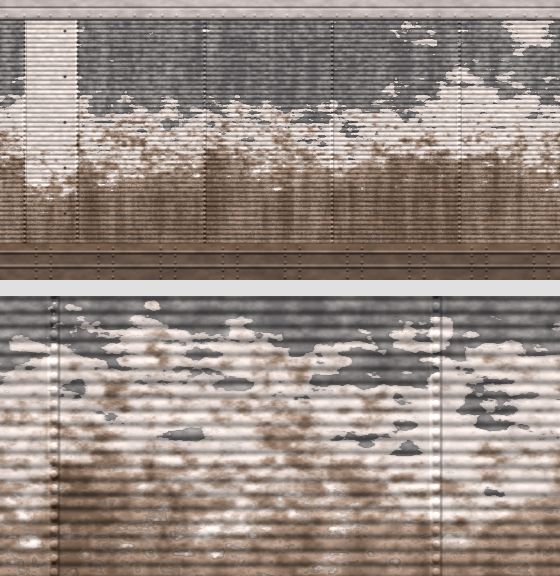
Top: the whole. Bottom: its middle third, enlarged.
This texture is drawn by a Shadertoy shader. Its source:

```glsl
// Weathered corrugated metal siding: riveted panels, peeling grey paint, rust-brown grime.

const float RIDGES = 48.0;           // corrugations between the rails
const float WALL_BOTTOM = 0.130;
const float WALL_TOP = 0.930;
const float FIRST_SEAM = 0.138;      // panel joints, as fractions of the width
const float PANEL_WIDTH = 0.2275;
const int SEAMS = 4;
const float STRIP_LEFT = 0.044;      // narrow unpainted panel
const float PAINT_EDGE = 0.590;      // lowest height of the grey paint
const float PAINT_RISE = 0.08;       // how far that edge climbs to the right
const float GRIME_LOW = 0.27;        // fully brown below
const float GRIME_HIGH = 0.59;       // clean above
const float RIVET_RADIUS = 0.0042;
const float RAIL_RIVETS = 36.0;
const float GIRDER_GROUPS = 9.0;

const vec3 PRIMER = vec3(0.86, 0.815, 0.795);
const vec3 PAINT = vec3(0.43, 0.415, 0.42);
const vec3 PAINT_FADED = vec3(0.60, 0.585, 0.575);
const vec3 TAN = vec3(0.66, 0.565, 0.50);
const vec3 BROWN = vec3(0.45, 0.36, 0.295);
const vec3 RAIL = vec3(0.81, 0.76, 0.745);
const vec3 GIRDER = vec3(0.39, 0.32, 0.275);

float hash(vec2 c) {
    vec3 r = fract(c.xyx * 0.1031);
    r += dot(r, r.yzx + 33.33);
    return fract((r.x + r.y) * r.z);
}

// Value noise that wraps across the width; cells = counts across and down.
float noise(vec2 p, vec2 cells) {
    vec2 g = p * cells, i = floor(g), f = g - i;
    f = f * f * (3.0 - 2.0 * f);
    float x0 = mod(i.x, cells.x), x1 = mod(i.x + 1.0, cells.x);
    return mix(mix(hash(vec2(x0, i.y)), hash(vec2(x1, i.y)), f.x),
               mix(hash(vec2(x0, i.y + 1.0)), hash(vec2(x1, i.y + 1.0)), f.x), f.y);
}

float fbm(vec2 p, vec2 cells) {
    float sum = 0.0, amp = 0.5;
    for (int i = 0; i < 5; i++) {
        sum += amp * noise(p + vec2(0.0, float(i) * 3.0), cells);
        cells *= 2.0;
        amp *= 0.5;
    }
    return sum / 0.97;
}

// Soft line, d = distance from its centre.
float line(float d, float halfWidth) {
    float pixel = 1.0 / iResolution.y;
    return 1.0 - smoothstep(halfWidth - pixel, halfWidth + pixel, abs(d));
}

// Signed light of a domed rivet head and the shadow below it.
float rivet(vec2 d, float radius) {
    float head = line(length(d), radius);
    float shadow = 1.0 - smoothstep(radius * 0.6, radius * 1.8, length(d + vec2(0.0, radius * 0.8)));
    return head * (0.08 + 0.25 * d.y / radius) - 0.25 * shadow * (1.0 - head);
}

vec3 wall(vec2 p, float aspect) {
    float row = (p.y - WALL_BOTTOM) / (WALL_TOP - WALL_BOTTOM) * RIDGES;
    float pitch = (WALL_TOP - WALL_BOTTOM) / RIDGES;
    float groove = pow(0.5 + 0.5 * cos(6.2832 * row), 2.0);
    float crest = 0.5 + 0.5 * cos(6.2832 * (row - 0.62));
    float strip = step(STRIP_LEFT, p.x) * step(p.x, FIRST_SEAM);

    // Signed distance to the nearest panel joint
    float seam = p.x - STRIP_LEFT;
    for (int k = 0; k < SEAMS; k++) {
        float d = p.x - FIRST_SEAM - float(k) * PANEL_WIDTH;
        if (abs(d) < abs(seam)) seam = d;
    }

    float broad = fbm(p, vec2(7.0, 5.0)) - 0.5;
    float rough = fbm(p + vec2(0.0, 7.0), vec2(40.0, 46.0)) - 0.5;
    float fine = fbm(p + vec2(0.0, 11.0), vec2(130.0, 100.0)) - 0.5;
    float streak = fbm(p + vec2(0.0, 5.0), vec2(70.0, 4.0)) - 0.5;

    // Grime gathers towards the bottom
    float height = p.y + 0.24 * broad + 0.32 * rough + 0.26 * fine + 0.12 * streak + 0.09 * strip;
    float grime = 1.0 - smoothstep(GRIME_LOW, GRIME_HIGH, height);
    vec3 dirt = mix(BROWN, TAN, clamp(0.36 + 1.5 * streak + 1.0 * broad + 1.0 * fine, 0.0, 1.0));
    vec3 color = mix(PRIMER, TAN, smoothstep(0.0, 0.5, grime));
    color = mix(color, dirt, smoothstep(0.3, 0.9, grime));
    float pits = smoothstep(0.08, 0.16, fine + 0.4 * rough) * smoothstep(0.05, 0.4, grime);
    color *= 1.0 - 0.24 * pits;

    // Grey paint, peeled along its lower edge, at joints and in upper right patches
    float rise = smoothstep(0.55, 0.80, p.x) + step(p.x, STRIP_LEFT);
    float patches = exp(-pow((p.y - 0.88) / 0.075, 2.0)) * smoothstep(0.62, 0.69, p.x)
                  * smoothstep(-0.3, 0.8, cos(6.2832 * (p.x - 0.74) / 0.21));
    float cover = min((p.y - PAINT_EDGE - PAINT_RISE * rise) * 8.0, 1.0) + 1.7 * broad + 2.5 * rough
                + 0.8 * fine + 0.15 * groove - 1.25 * patches - 3.0 * strip
                - 0.45 * exp(-abs(seam) * 90.0);
    float painted = smoothstep(-0.06, 0.06, cover);
    vec3 paint = mix(PAINT, PAINT_FADED, clamp(0.36 + 1.5 * streak + 1.4 * fine - 0.8 * broad, 0.0, 1.0));
    color = mix(color, paint, painted);
    color *= 1.0 - 0.07 * line(cover + 0.08, 0.05);

    // Ridge light, joints and rivets
    float depth = mix(0.26, 0.40, max(painted, grime));
    color *= 0.97 + 0.15 * crest - depth * groove + 0.06 * (hash(vec2(floor(row), 3.0)) - 0.5);
    color *= 1.0 + 0.25 * fine;
    float across = seam * aspect;
    color *= 1.0 - 0.25 * line(across - 0.006, 0.0015) + 0.10 * line(across + 0.006, 0.002);
    color += 0.7 * rivet(vec2(across, (fract(row) - 0.5) * pitch), RIVET_RADIUS);

    // Bolt holes down the narrow panel
    vec2 hole = vec2((p.x - 0.116) * aspect, (fract((p.y - 0.237) / 0.163 + 0.5) - 0.5) * 0.163);
    return mix(color, BROWN * 0.4, 0.85 * line(length(hole), 0.005) * strip);
}

vec3 topRail(vec2 p, float aspect) {
    vec3 color = RAIL * (0.95 + 0.25 * (fbm(p, vec2(60.0, 50.0)) - 0.5));
    color *= 1.0 - 0.45 * line(p.y - 0.974, 0.003) - 0.25 * line(p.y - 0.937, 0.002);
    color += 0.10 * line(p.y - 0.967, 0.003);
    float cell = p.x * RAIL_RIVETS;
    float offset = fract(cell) - 0.5 + 0.5 * (hash(vec2(floor(cell), 9.0)) - 0.5);
    return color + 0.7 * rivet(vec2(offset / RAIL_RIVETS * aspect, p.y - 0.946), RIVET_RADIUS);
}

vec3 girder(vec2 p, float aspect) {
    vec3 color = mix(GIRDER, BROWN, smoothstep(0.097, 0.101, p.y));
    color *= 1.0 + 0.4 * (fbm(p, vec2(50.0, 40.0)) - 0.5);
    color *= 1.0 - 0.5 * line(p.y - 0.094, 0.004) - 0.5 * line(p.y - 0.043, 0.004);
    color += 0.17 * line(p.y - 0.102, 0.003) + 0.14 * line(p.y - 0.052, 0.004);
    // Paired rivet columns
    float x = abs(fract(p.x * GIRDER_GROUPS - 0.2) - 0.5) / GIRDER_GROUPS - 0.013;
    float y = (fract(p.y / 0.026 + 0.1) - 0.5) * 0.026;
    return color + 0.6 * rivet(vec2(x * aspect, y), RIVET_RADIUS);
}

void mainImage(out vec4 fragColor, in vec2 fragCoord) {
    vec2 p = fragCoord / iResolution.xy;
    float aspect = iResolution.x / iResolution.y, pixel = 1.0 / iResolution.y;
    vec3 color = mix(girder(p, aspect), wall(p, aspect), smoothstep(-pixel, pixel, p.y - WALL_BOTTOM));
    color = mix(color, topRail(p, aspect), smoothstep(-pixel, pixel, p.y - WALL_TOP));
    color *= 1.0 - 0.55 * line(p.y - WALL_TOP, 0.004);
    fragColor = vec4(clamp(color, 0.0, 1.0), 1.0);
}
```
